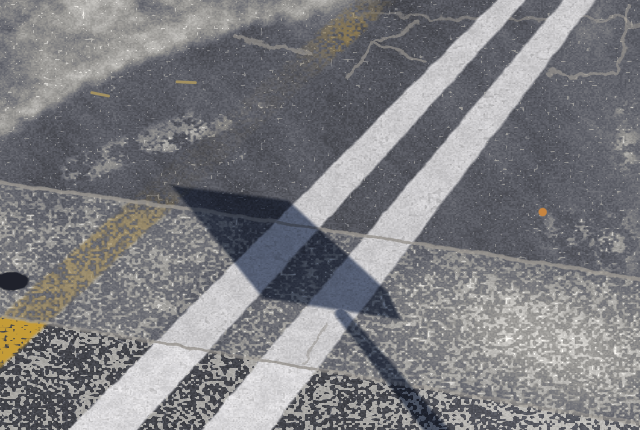
This texture is drawn by a WebGL 1 fragment shader. Its source:

```glsl
precision highp float;
uniform vec2 u_resolution;

float hash(vec2 p) {
  p = fract(p * vec2(0.1031, 0.1137));
  p += dot(p, p.yx + 33.33);
  return fract((p.x + p.y) * p.x * 7.31);
}

float noise(vec2 p) {
  vec2 i = floor(p), f = fract(p);
  f = f * f * (3.0 - 2.0 * f);
  return mix(mix(hash(i), hash(i + vec2(1, 0)), f.x),
             mix(hash(i + vec2(0, 1)), hash(i + vec2(1, 1)), f.x), f.y);
}

float fbm(vec2 p) {
  float sum = 0.0, amp = 0.5;
  for (int i = 0; i < 5; i++) {
    sum += amp * noise(p);
    p = mat2(1.6, 1.2, -1.2, 1.6) * p + 17.3;
    amp *= 0.5;
  }
  return sum;
}

float segment(vec2 p, vec2 a, vec2 b) {
  vec2 d = b - a;
  return length(p - a - d * clamp(dot(p - a, d) / dot(d, d), 0.0, 1.0));
}

// Positive to the inner side of a clockwise edge
float side(vec2 p, vec2 a, vec2 b) {
  vec2 d = normalize(b - a);
  return d.x * (p.y - a.y) - d.y * (p.x - a.x);
}

float band(float x, float left, float right, float soft) {
  return smoothstep(left - soft, left + soft, x) * smoothstep(right + soft, right - soft, x);
}

float blob(vec2 p, vec2 center, vec2 radius) {
  vec2 d = (p - center) / radius;
  return exp(-dot(d, d));
}

float line(float d, float width) {
  return smoothstep(width, width * 0.35, abs(d));
}

void main() {
  // Ground coordinates: y runs down from the top edge, height 5.15
  vec2 p = vec2(gl_FragCoord.x, u_resolution.y - gl_FragCoord.y) / u_resolution.y * 5.15;
  float cloud = fbm(p * 1.7);
  float mottle = fbm(p * vec2(7.0, 9.0) + 40.0);
  float grain = noise(p * vec2(30.0, 38.0));
  float fine = noise(p * vec2(55.0, 65.0) + 9.0);
  float speck = 0.6 * grain + 0.4 * mottle;
  vec2 rough = p + 0.05 * (vec2(mottle, fbm(p * 8.0 + 80.0)) - 0.5);
  vec2 jag = p + 0.22 * (vec2(fbm(p * 5.0), fbm(p * 5.0 + 31.0)) - 0.5);

  // Slab joints
  float midJoint = rough.y - (2.19 + 0.135 * p.x + 0.002 * p.x * p.x);
  float lowJoint = rough.y - (3.78 + 0.17 * p.x);
  float middle = smoothstep(-0.02, 0.02, midJoint);
  float front = smoothstep(-0.02, 0.02, lowJoint);

  // Asphalt, with streaks along the painted direction
  float streak = fbm(vec2((p.x + p.y) * 0.8, (p.x - p.y) * 5.0));
  float tone = 0.35 + 0.11 * (cloud - 0.5) + 0.08 * (streak - 0.5);
  tone += 0.05 * smoothstep(5.0, 7.5, p.x);

  // Pale worn slab in the far left corner
  float corner = 1.63 - 0.64 * p.x + 0.08 * p.x * p.x - 0.004 * p.x * p.x * p.x;
  float worn = smoothstep(0.1, -0.1, jag.y - corner) * smoothstep(5.0, 3.6, p.x);
  tone = mix(tone, 0.52 + 0.3 * (mottle - 0.5) + 0.25 * (cloud - 0.5), worn);
  tone += 0.11 * worn * blob(vec2(jag.y - corner, 0.0), vec2(-0.15, 0.0), vec2(0.16, 1.0));
  tone += 0.1 * smoothstep(0.55, 0.1, jag.y) * smoothstep(0.35, 0.6, cloud);

  // Middle slab, dusty toward the right
  float dust = blob(p, vec2(6.3, 3.9), vec2(1.1, 0.55)) + 0.6 * blob(p, vec2(7.2, 4.4), vec2(1.2, 0.5));
  float dusty = 0.42 + 0.12 * (cloud - 0.5) + 0.2 * smoothstep(0.42, 0.66, speck) + 0.17 * dust;
  dusty -= 0.05 * band(p.x + 0.9 * p.y, 5.5, 6.3, 0.3);
  tone = mix(tone, dusty, middle * (0.75 + 0.25 * smoothstep(0.0, 0.5, midJoint)));

  // Front slab, dark with dense chips of old paint
  float chips = smoothstep(0.48, 0.56, speck + 0.15 * (cloud - 0.5));
  float frontTone = mix(0.27, 0.66, chips) + 0.08 * smoothstep(4.0, 6.5, p.x);
  tone = mix(tone, frontTone, front);

  // Scuffs and scattered pale grit
  float scuff = 0.8 * line(segment(p, vec2(0.9, 2.05), vec2(2.3, 1.5)), 0.24)
    + 0.6 * line(segment(p, vec2(2.0, 1.75), vec2(3.1, 1.3)), 0.12)
    + blob(p, vec2(7.5, 1.78), vec2(0.16, 0.25)) + blob(p, vec2(7.55, 1.3), vec2(0.2, 0.08))
    + blob(p, vec2(6.75, 2.75), vec2(0.28, 0.2)) + blob(p, vec2(7.3, 2.9), vec2(0.35, 0.4));
  tone += 0.25 * scuff * smoothstep(0.42, 0.62, mottle * 0.7 + grain * 0.3);
  tone += 0.2 * smoothstep(0.86, 0.97, grain) * (1.0 - front);
  tone += 0.1 * (fine - 0.5);
  vec3 color = vec3(tone) * mix(vec3(0.97, 0.99, 1.08), vec3(1.01, 1.0, 0.98), smoothstep(0.35, 0.6, tone));

  // Faded yellow stripe
  float yellow = band(rough.x, 4.25 - 1.12 * p.y, 4.75 - 1.08 * p.y, 0.05);
  float wear = 0.55 * smoothstep(2.2, 2.7, p.y) + 0.75 * blob(p, vec2(4.3, 0.45), vec2(0.5, 0.35)) + 0.06;
  wear *= smoothstep(0.25, 0.6, speck);
  color = mix(color, vec3(0.60, 0.51, 0.31), yellow * wear * (1.0 - front));
  color = mix(color, vec3(0.77, 0.61, 0.22), yellow * front * smoothstep(0.2, 0.4, speck));

  // Joints and branching cracks
  float crack = line(midJoint, 0.035) * 0.75 + line(lowJoint, 0.035) * 0.55;
  crack += 0.5 * line(jag.y - 0.1 - 0.02 * p.x, 0.03) * smoothstep(4.0, 5.0, p.x);
  float branch = min(segment(jag, vec2(4.15, 0.9), vec2(4.5, 0.5)), segment(jag, vec2(4.5, 0.5), vec2(5.0, 0.3)));
  branch = min(branch, min(segment(jag, vec2(6.55, 0.9), vec2(7.4, 0.85)), segment(jag, vec2(7.55, 0.0), vec2(7.4, 0.85))));
  branch = min(branch, min(segment(jag, vec2(2.8, 0.45), vec2(3.7, 0.65)), segment(jag, vec2(4.5, 0.55), vec2(5.1, 0.75))));
  crack += 0.6 * line(branch, 0.03);
  color = mix(color, vec3(0.64, 0.62, 0.59), clamp(crack, 0.0, 1.0));

  // Pair of white stripes narrowing with distance
  float white = band(rough.x, 5.95 - 0.998 * p.y, 6.3 - 0.906 * p.y, 0.025)
    + band(rough.x, 6.75 - 0.842 * p.y, 7.13 - 0.755 * p.y, 0.025);
  float paint = 0.82 + 0.05 * front + 0.12 * (mottle - 0.5) + 0.1 * (fine - 0.5);
  paint -= 0.1 * smoothstep(0.62, 0.8, speck);
  color = mix(color, vec3(paint) * vec3(1.0, 0.995, 1.005), white * 0.96);
  float whiteCracks = line(midJoint, 0.025) + line(lowJoint, 0.025)
    + 0.6 * line(segment(jag, vec2(3.65, 4.35), vec2(3.95, 3.85)), 0.025);
  color = mix(color, vec3(0.50, 0.48, 0.45), 0.6 * white * min(whiteCracks, 1.0));

  // Leaves and dark debris
  color = mix(color, vec3(0.78, 0.52, 0.25), smoothstep(0.06, 0.04, length(p - vec2(6.5, 2.54))));
  float leaf = min(segment(p, vec2(1.1, 1.11), vec2(1.3, 1.15)), segment(p, vec2(2.12, 0.98), vec2(2.34, 0.99)));
  color = mix(color, vec3(0.64, 0.57, 0.38), line(leaf, 0.025));
  color = mix(color, vec3(0.12, 0.13, 0.17), smoothstep(1.15, 0.9, length((rough - vec2(0.14, 3.36)) / vec2(0.2, 0.11))));

  // Cast shadow of a panel on a pole
  float panel = min(side(p, vec2(2.05, 2.22), vec2(3.45, 2.4)), side(p, vec2(3.45, 2.4), vec2(4.65, 3.5)));
  panel = min(panel, min(side(p, vec2(4.65, 3.5), vec2(4.8, 3.83)), side(p, vec2(4.8, 3.83), vec2(3.15, 3.57))));
  panel = min(panel, side(p, vec2(3.15, 3.57), vec2(2.05, 2.22)));
  float pole = 0.07 + 0.04 * (p.y - 3.8) - segment(p, vec2(4.08, 3.75), vec2(5.35, 5.3));
  float shadow = smoothstep(-0.03, 0.03, max(panel, pole));
  color *= mix(vec3(1.0), vec3(0.41, 0.46, 0.56), shadow);

  gl_FragColor = vec4(clamp(color, 0.0, 1.0), 1.0);
}
```
